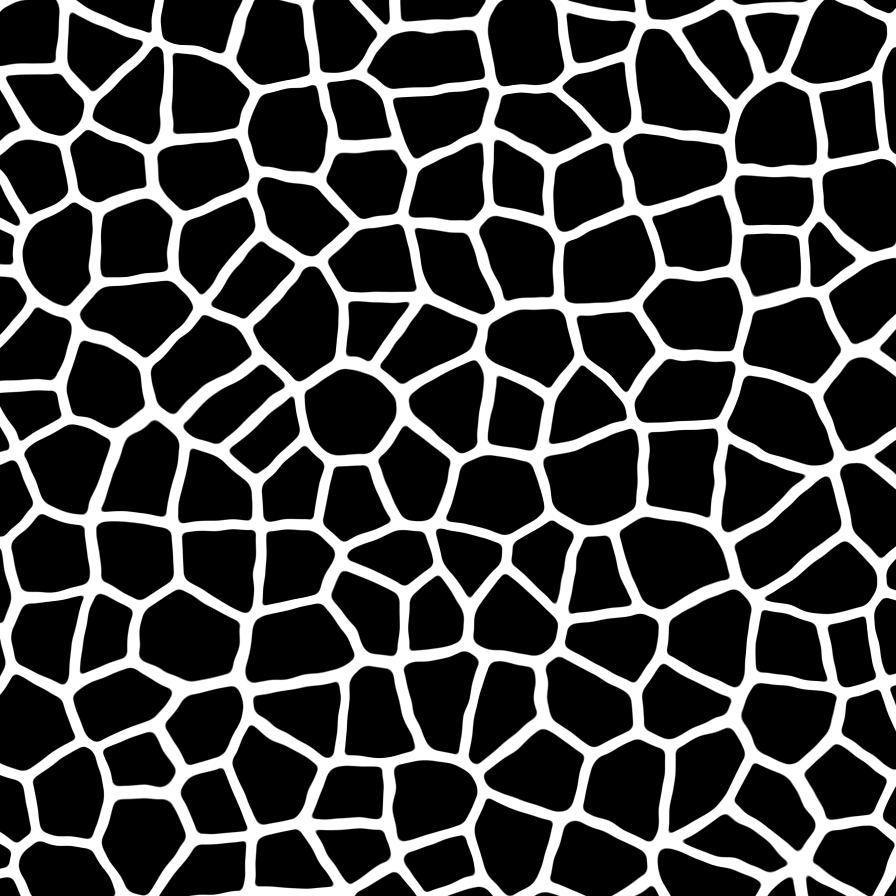
Write a three.js fragment shader that draws this pattern.

```glsl
varying vec2 vUv;

vec2 hash2(vec2 p) {
  return fract(sin(vec2(dot(p, vec2(127.1, 311.7)), dot(p, vec2(269.5, 183.3)))) * 43758.5453);
}

// Smooth two-channel value noise, centred on zero
vec2 noise2(vec2 p) {
  vec2 i = floor(p);
  vec2 f = fract(p);
  f = f * f * (3.0 - 2.0 * f);
  vec2 low = mix(hash2(i), hash2(i + vec2(1.0, 0.0)), f.x);
  vec2 high = mix(hash2(i + vec2(0.0, 1.0)), hash2(i + vec2(1.0, 1.0)), f.x);
  return mix(low, high, f.y) - 0.5;
}

float smoothMin(float a, float b, float k) {
  float h = max(k - abs(a - b), 0.0) / k;
  return min(a, b) - h * h * k * 0.25;
}

// Jittered cell centre in canvas units; cells are slightly wider than tall
vec2 cellCentre(vec2 cell) {
  return (cell + 0.5 + 0.86 * (hash2(cell + 17.0) - 0.5)) / vec2(11.0, 12.0);
}

// Distance to the nearest wall, with softly rounded corners
float wallDistance(vec2 p) {
  vec2 base = floor(p * vec2(11.0, 12.0));
  vec2 nearestCell = base;
  vec2 toNearest = vec2(0.0);
  float best = 10.0;
  for (int y = -2; y <= 2; y++) {
    for (int x = -2; x <= 2; x++) {
      vec2 cell = base + vec2(float(x), float(y));
      vec2 d = cellCentre(cell) - p;
      if (dot(d, d) < best) {
        best = dot(d, d);
        toNearest = d;
        nearestCell = cell;
      }
    }
  }

  float wall = 1.0;
  for (int y = -2; y <= 2; y++) {
    for (int x = -2; x <= 2; x++) {
      if (x == 0 && y == 0) continue;
      vec2 d = cellCentre(nearestCell + vec2(float(x), float(y))) - p;
      float bisector = dot(0.5 * (d + toNearest), normalize(d - toNearest));
      wall = smoothMin(wall, bisector, 0.006);
    }
  }
  return wall;
}

void main() {
  // Broad bends plus a fine wobble along the walls
  vec2 p = vUv + 0.015 * noise2(vUv * 14.0) + 0.0035 * noise2(vUv * 50.0 + 31.0);
  float wall = 1.0 - smoothstep(0.0051, 0.0069, wallDistance(p));
  gl_FragColor = vec4(vec3(wall), 1.0);
}
```
